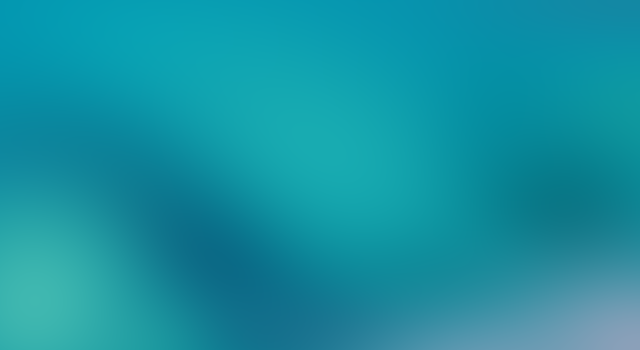
A Shadertoy shader for this background:

```glsl
// A soft, blurred backdrop of teal and cyan with dark troughs, a mint glow
// at lower left and a pale lavender haze at lower right. Rotated Gaussian
// glows are blended in turn over a vertical gradient.

#define TEAL     vec3(0.02, 0.56, 0.62)
#define CYAN     vec3(0.01, 0.58, 0.69)
#define AQUA     vec3(0.10, 0.68, 0.70)
#define DEEP     vec3(0.03, 0.39, 0.51)
#define SHADE    vec3(0.015, 0.44, 0.50)
#define MINT     vec3(0.25, 0.72, 0.69)
#define LAVENDER vec3(0.56, 0.63, 0.73)
#define HAZE     vec3(0.42, 0.61, 0.71)
#define SPREAD   1.0

// Position in canvas heights: x runs from 0 to 1.83, y from 0 to 1.
vec2 position;

// Blends a tilted elliptical glow into the colour.
void glow(inout vec3 color, vec2 center, vec2 radius, float angle,
          vec3 tint, float strength) {
    float c = cos(angle), s = sin(angle);
    vec2 d = position - center;
    vec2 q = vec2(c * d.x + s * d.y, c * d.y - s * d.x) / (radius * SPREAD);
    color = mix(color, tint, strength * exp(-dot(q, q)));
}

void mainImage(out vec4 fragColor, in vec2 fragCoord) {
    vec2 uv = fragCoord / iResolution.xy;
    position = uv * vec2(1.8286, 1.0);

    vec3 color = mix(TEAL, CYAN, smoothstep(0.3, 1.0, uv.y));

    // Bright upper sweep
    glow(color, vec2(0.43, 0.86), vec2(0.40, 0.20), -0.2, vec3(0.01, 0.645, 0.72), 0.7);
    glow(color, vec2(0.90, 0.57), vec2(0.52, 0.31), -0.45, AQUA, 0.95);

    // Blue left edge and the deep diagonal trough
    glow(color, vec2(0.00, 0.54), vec2(0.35, 0.16), 0.0, vec3(0.03, 0.51, 0.62), 0.9);
    glow(color, vec2(0.60, 0.24), vec2(0.48, 0.21), -0.7, DEEP, 0.97);
    glow(color, vec2(0.90, 0.06), vec2(0.42, 0.15), 0.0, vec3(0.07, 0.42, 0.54), 0.8);

    // Right side: shade, green edge and muted top corner
    glow(color, vec2(1.44, 0.69), vec2(0.20, 0.25), 0.0, vec3(0.01, 0.55, 0.63), 0.6);
    glow(color, vec2(1.83, 0.66), vec2(0.24, 0.22), 0.0, vec3(0.07, 0.62, 0.63), 0.8);
    glow(color, vec2(1.62, 0.38), vec2(0.27, 0.23), -0.3, SHADE, 0.9);
    glow(color, vec2(1.83, 1.00), vec2(0.50, 0.14), 0.0, vec3(0.09, 0.52, 0.63), 0.8);
    glow(color, vec2(1.29, 0.19), vec2(0.30, 0.15), 0.0, vec3(0.04, 0.52, 0.58), 0.7);

    // Mint glow with its lower rim
    glow(color, vec2(0.40, 0.00), vec2(0.20, 0.15), 0.0, vec3(0.10, 0.60, 0.62), 0.7);
    glow(color, vec2(0.10, 0.14), vec2(0.29, 0.30), 0.0, MINT, 1.0);

    // Pale haze along the lower right
    glow(color, vec2(1.38, -0.06), vec2(0.38, 0.17), 0.0, HAZE, 0.9);
    glow(color, vec2(1.83, 0.00), vec2(0.36, 0.25), 0.0, LAVENDER, 0.97);

    fragColor = vec4(color, 1.0);
}
```
